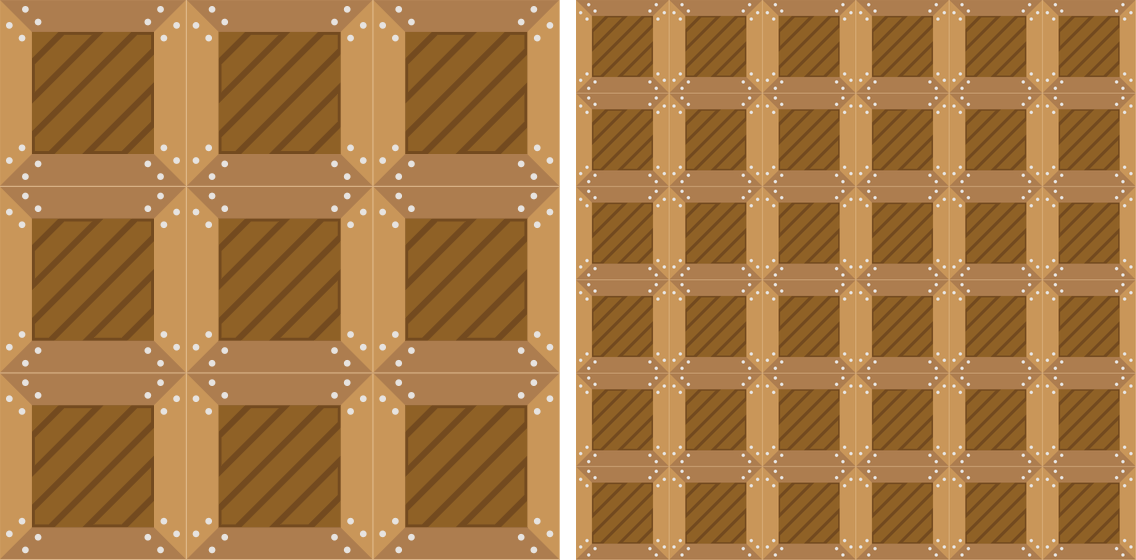
Left: one tile. Right: repeated 2 by 2.
Write a Shadertoy shader that draws this pattern.

```glsl
// Three by three wooden crates: a mitred frame with paired rivets around
// a recessed panel of diagonal planks. Each crate is folded by symmetry
// and layered from signed distances, with thin pale seams between crates.

// Antialiased coverage of a shape from its signed distance in crate units.
float cover(float dist) {
    float pixel = 3.0 / min(iResolution.x, iResolution.y);
    return clamp(0.5 - dist / pixel, 0.0, 1.0);
}

// Diagonal planks; every second one is inset from the panel edge.
vec3 plankPanel(vec2 p, float edge) {
    float across = p.x - p.y;
    float plank = round(across / 0.1953);
    float inset = 0.0156 * (1.0 - mod(abs(plank), 2.0));
    float side = (abs(across - plank * 0.1953) - 0.0742) * 0.7071;
    float dist = max(side, edge - 0.327 + inset);
    return mix(vec3(0.45, 0.29, 0.12), vec3(0.56, 0.38, 0.15), cover(dist));
}

void mainImage(out vec4 fragColor, in vec2 fragCoord) {
    vec2 uv = fragCoord / iResolution.xy;

    // Crate space, centred; the seam lies just inside the right and bottom.
    vec2 p = fract(uv * 3.0 + vec2(0.002, -0.002)) - 0.5;
    vec2 a = abs(p);
    vec2 folded = vec2(max(a.x, a.y), min(a.x, a.y));

    // Mitred frame: darker rails above and below, lighter posts at the sides.
    vec3 color = mix(vec3(0.68, 0.49, 0.31), vec3(0.79, 0.59, 0.35),
                     cover((a.y - a.x) * 0.7071));

    // Recessed panel.
    color = mix(color, plankPanel(p, folded.x), cover(folded.x - 0.327));

    // Two rivets on each side of every mitre.
    for (int i = 0; i < 2; i++) {
        vec2 rivet = vec2(0.380, 0.294) + 0.068 * float(i);
        color = mix(color, vec3(0.90, 0.89, 0.88),
                    cover(length(folded - rivet) - 0.0178));
    }

    // Pale seam between neighbouring crates.
    color = mix(color, vec3(0.90, 0.76, 0.59), cover(0.4976 - folded.x));

    fragColor = vec4(color, 1.0);
}
```
